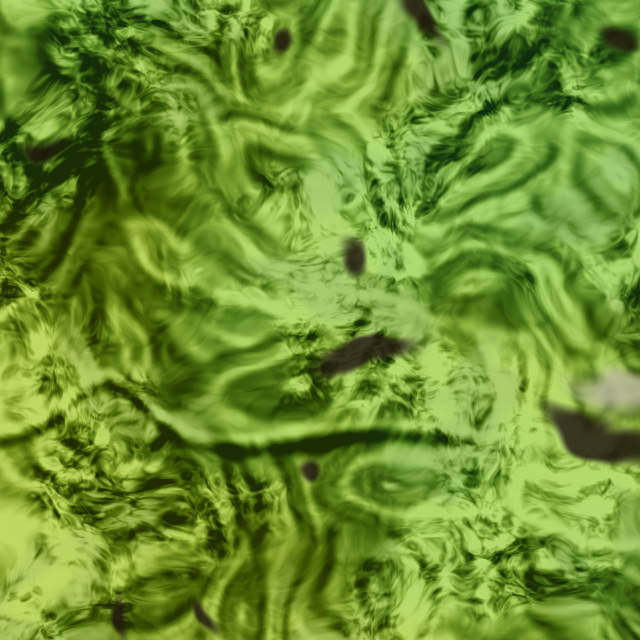
Reproduce this texture procedurally as a three.js fragment shader.

```glsl
varying vec2 vUv;

const vec3 SHADOW = vec3(0.10, 0.17, 0.02);
const vec3 DEEP   = vec3(0.23, 0.36, 0.04);
const vec3 LEAF   = vec3(0.37, 0.52, 0.12);
const vec3 FRESH  = vec3(0.53, 0.67, 0.23);
const vec3 PALE   = vec3(0.71, 0.85, 0.42);
const vec3 SAGE   = vec3(0.50, 0.63, 0.29);
const vec3 PIT    = vec3(0.12, 0.10, 0.04);
const vec3 GLINT  = vec3(0.74, 0.73, 0.62);

vec3 hash3(vec2 p) {
  vec3 q = fract(vec3(p.xyx) * vec3(0.1031, 0.1030, 0.0973));
  q += dot(q, q.yxz + 33.33);
  return fract((q.xxy + q.yzz) * q.zyx);
}

vec2 turn(vec2 p, float angle) {
  float c = cos(angle), s = sin(angle);
  return vec2(c * p.x - s * p.y, s * p.x + c * p.y);
}

// Layered sines, roughly -1 to 1
float swell(vec2 p, float seed) {
  float sum = 0.0, amp = 0.5;
  for (int i = 0; i < 4; i++) {
    sum += amp * sin(p.x + seed + 1.7 * sin(p.y * 0.8 + seed * 1.3));
    p = turn(p, 1.1) * 1.7 + 2.3;
    amp *= 0.6;
  }
  return sum;
}

vec2 warp(vec2 p, float freq, float amount) {
  return p + amount * vec2(swell(p * freq, 1.0), swell(p * freq, 4.2));
}

// Cellular noise: nested oval ripples around each cell, softly blended
float folds(vec2 p, float ripple, float seed) {
  vec2 cell = floor(p);
  float sum = 0.0, total = 0.0;
  for (int y = -1; y <= 1; y++) {
    for (int x = -1; x <= 1; x++) {
      vec2 id = cell + vec2(float(x), float(y));
      vec3 h = hash3(id + seed);
      vec2 r = p - id - 0.15 - 0.7 * h.xy;
      vec2 oval = turn(r, h.z * 6.283) * vec2(1.2, 0.3 + 0.6 * h.x);
      float d = length(oval);
      float band = 0.65 * sin(d * ripple + h.y * 6.283)
                 + 0.25 * sin(d * ripple * 2.3 + h.x * 9.0);
      float weight = exp(-9.0 * dot(r, r));
      sum += weight * (band + 1.1 * (h.z - 0.5));
      total += weight;
    }
  }
  return sum / total;
}

// Soft rotated ellipse: 1 inside, 0 outside
float blob(vec2 p, vec2 centre, vec2 radii, float angle, float blur) {
  float d = length(turn(p - centre, -angle) / radii);
  return 1.0 - smoothstep(1.0 - blur, 1.0 + blur, d);
}

float ramp(float a, float b, float t) {
  return clamp((t - a) / (b - a), 0.0, 1.0);
}

vec3 leafColour(float t) {
  vec3 c = mix(SHADOW, DEEP, ramp(0.03, 0.15, t));
  c = mix(c, LEAF, ramp(0.15, 0.38, t));
  c = mix(c, FRESH, ramp(0.38, 0.67, t));
  return mix(c, PALE, ramp(0.67, 0.94, t));
}

float smallPits(vec2 p) {
  float pits = 0.0;
  for (int i = 0; i < 7; i++) {
    vec3 h = hash3(vec2(float(i) * 7.3 + 2.0, 19.0));
    vec2 radii = vec2(0.018 + 0.018 * h.z, 0.011 + 0.008 * h.x);
    pits = max(pits, blob(p, h.xy, radii, h.z * 6.283, 0.5));
  }
  return pits;
}

void main() {
  vec2 bent = warp(vUv, 9.0, 0.035);
  vec2 crinkled = warp(bent, 38.0, 0.007);

  // Broad light and shade, then folds from large to fine
  float rough = smoothstep(-0.25, 0.4, swell(vUv * 11.0, 7.0));
  float tone = 0.06 + 0.62 * swell(vUv * 8.0, 2.6);
  tone += 0.75 * folds(bent * 6.0, 15.0, 3.0);
  tone += 0.50 * folds(crinkled * 14.0, 9.0, 41.0) * mix(0.5, 1.0, rough);
  tone += 0.60 * folds(crinkled * vec2(30.0, 38.0), 7.0, 83.0) * mix(0.2, 1.0, rough);
  tone += 0.35 * folds(crinkled * 62.0, 6.0, 127.0) * rough;
  tone -= 0.7 * blob(bent, vec2(0.16, 0.73), vec2(0.19, 0.07), -0.4, 0.7);
  tone += 0.6 * blob(bent, vec2(0.86, 0.73), vec2(0.10, 0.09), 0.3, 0.7);

  // Winding seam with a pale lip above a dark crease
  float hump = 0.08 * exp(-pow((vUv.x - 0.17) / 0.08, 2.0));
  float seam = vUv.y - 0.315 - hump - 0.012 * sin(vUv.x * 13.0);
  float seamFade = 1.0 - smoothstep(0.7, 0.9, vUv.x);
  tone += seamFade * 0.7 * exp(-pow((seam - 0.012) / 0.009, 2.0));
  tone -= seamFade * 1.0 * exp(-pow((seam + 0.009) / 0.011, 2.0));

  float shade = 1.0 / (1.0 + exp(-2.7 * tone));
  vec3 colour = leafColour(shade);

  // Greyer patches, cool green to the right and yellow to the lower left
  float grey = smoothstep(0.1, 0.6, swell(bent * 14.0, 5.5)) * ramp(0.3, 0.6, shade);
  colour = mix(colour, SAGE + 0.35 * (shade - 0.6), 0.65 * grey);
  float cool = ramp(-0.6, 0.8, vUv.x + vUv.y - 1.0 + 0.5 * swell(vUv * 7.0, 9.0));
  colour += mix(vec3(0.03, 0.0, -0.035), vec3(-0.045, 0.01, 0.035), cool);

  // Brown hollows and a pale glint
  vec2 edge = warp(bent, 24.0, 0.008);
  float pit = smallPits(edge);
  pit = max(pit, blob(edge, vec2(0.56, 0.43), vec2(0.085, 0.027), 0.25, 0.3));
  pit = max(pit, blob(edge, vec2(0.94, 0.34), vec2(0.09, 0.028), -0.5, 0.3));
  pit = max(pit, blob(edge, vec2(0.67, 0.97), vec2(0.055, 0.018), -1.0, 0.4));
  float glint = blob(edge, vec2(0.98, 0.40), vec2(0.08, 0.03), -0.35, 0.5);
  colour = mix(colour, GLINT, 0.85 * glint);
  colour = mix(colour, PIT + 0.06 * shade, 0.92 * pit);

  gl_FragColor = vec4(clamp(colour, 0.0, 1.0), 1.0);
}
```
